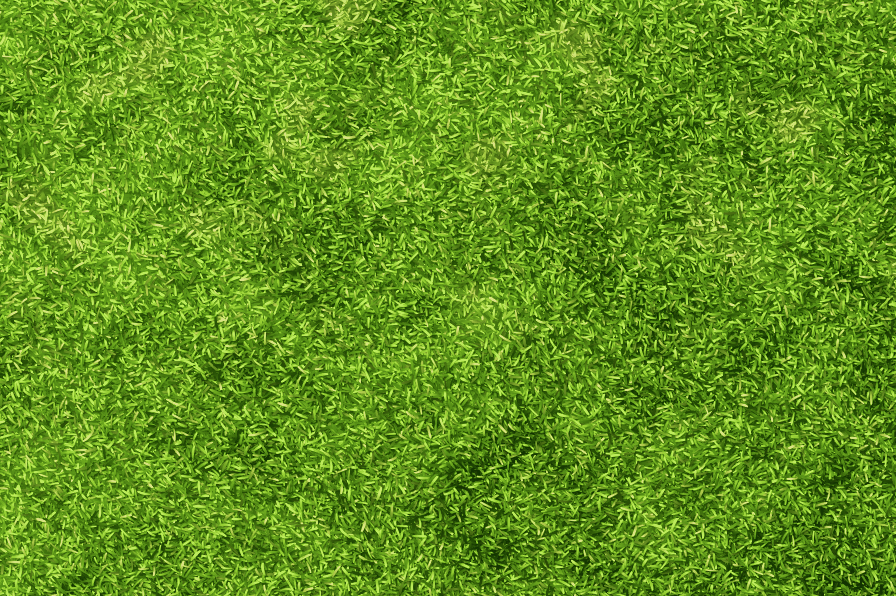
Reproduce this texture procedurally as a WebGL 2 fragment shader.

```glsl
#version 300 es
precision highp float;
// Sunlit lawn seen from above: layers of short, randomly turned grass blades.

uniform vec2 u_resolution;
out vec4 fragColor;

const int LAYERS = 6;
const float CELL = 0.0125;      // blade spacing, in canvas heights
const float TAU = 6.2831853;

vec3 hash3(vec3 p) {
    p = fract(p * vec3(0.1031, 0.1030, 0.0973));
    p += dot(p, p.yxz + 33.33);
    return fract((p.xxy + p.yxx) * p.zyx);
}

// Warped, layered sines in about -1..1
float patches(vec2 p) {
    p += 0.6 * sin(p.yx * 1.3 + vec2(0.4, 2.1));
    float broad = sin(p.x + 0.7 * p.y) * sin(1.2 * p.y - 0.4 * p.x);
    float fine = sin(2.7 * p.x - 1.9 * p.y + 1.0) * sin(2.3 * p.y + 1.6 * p.x);
    return 0.6 * broad + 0.4 * fine;
}

// Signed distance to a tapered blade in x, position from root to tip in y
vec2 blade(vec2 p, float angle, float halfLength, float halfWidth) {
    vec2 axis = vec2(cos(angle), sin(angle));
    float along = dot(p, axis);
    float across = dot(p, vec2(-axis.y, axis.x));
    across += 0.06 * along * along / halfLength;
    float t = clamp(along / halfLength, -1.0, 1.0);
    float d = length(vec2(along - t * halfLength, across));
    return vec2(d - halfWidth * (1.0 - 0.25 * t * t), 0.5 + 0.5 * t);
}

// Green ramp from deep shade to sunlit tips
vec3 grassColor(float tone) {
    vec3 c = mix(vec3(0.07, 0.20, 0.005), vec3(0.15, 0.31, 0.02), smoothstep(-0.15, 0.07, tone));
    c = mix(c, vec3(0.25, 0.44, 0.05), smoothstep(0.07, 0.22, tone));
    c = mix(c, vec3(0.34, 0.56, 0.09), smoothstep(0.22, 0.44, tone));
    c = mix(c, vec3(0.43, 0.66, 0.12), smoothstep(0.44, 0.69, tone));
    c = mix(c, vec3(0.59, 0.81, 0.20), smoothstep(0.69, 0.92, tone));
    return mix(c, vec3(0.74, 0.92, 0.36), smoothstep(0.95, 1.35, tone));
}

// Lays one layer of blades over ground = (tone, dryness)
vec2 addLayer(vec2 ground, vec2 p, float layer, float flow, float pixel) {
    vec2 shift = layer * vec2(0.0371, 0.0593);
    vec2 home = floor((p + shift) / CELL);
    for (int y = -1; y <= 1; y++) {
        for (int x = -1; x <= 1; x++) {
            vec2 cell = home + vec2(x, y);
            vec3 place = hash3(vec3(cell, layer * 17.0 + 3.0));
            vec3 look = hash3(vec3(cell, layer * 17.0 + 11.0));
            vec2 q = p + shift - (cell + place.xy) * CELL;
            float angle = flow + (place.z - 0.5) * TAU * 0.85;
            float halfLength = mix(0.005, 0.0105, look.y);
            float halfWidth = mix(0.0013, 0.0023, look.z);

            // Soft shadow beside the blade
            float shade = blade(q - vec2(0.0014, -0.0018), angle, halfLength, halfWidth).x;
            ground.x *= 1.0 - 0.38 * smoothstep(0.0025, -0.001, shade);

            // Lit blade, brighter toward the tip
            vec2 b = blade(q, angle, halfLength, halfWidth);
            float tone = mix(0.1, 1.45, look.x) * mix(0.65, 1.12, b.y);
            float dryness = smoothstep(0.7, 0.95, fract(look.z * 7.0 + look.y));
            float cover = clamp(0.5 - b.x / pixel, 0.0, 1.0);
            ground = mix(ground, vec2(tone, dryness), cover);
        }
    }
    return ground;
}

void main() {
    float pixel = 1.0 / u_resolution.y;
    vec2 p = gl_FragCoord.xy * pixel;
    vec2 uv = gl_FragCoord.xy / u_resolution;

    // Blades lean along a slowly turning direction
    float flow = 1.1 + 0.9 * patches(p * 6.0 + 4.0);
    vec2 ground = vec2(0.2, 0.0);
    for (int i = 0; i < LAYERS; i++) {
        ground = addLayer(ground, p, float(i), flow, pixel);
    }

    // Broad light and thin, dry areas
    float light = 0.15 * patches(p * 8.0) + 0.10 * patches(p * 21.0 + 7.0);
    light += 0.16 * (0.5 - uv.x) + 0.10 * (uv.y - 0.5);
    float worn = smoothstep(0.2, 0.75, patches(p * 12.0 + 2.5)) * smoothstep(0.25, 0.8, uv.y);
    float tone = 0.48 + 1.12 * (ground.x - 0.48) + light + 0.12 * worn;
    float dry = clamp(ground.y + 0.6 * worn, 0.0, 1.0);

    vec3 color = grassColor(tone);
    color = mix(color, color * vec3(1.16, 0.97, 1.45), dry);
    fragColor = vec4(color, 1.0);
}
```
